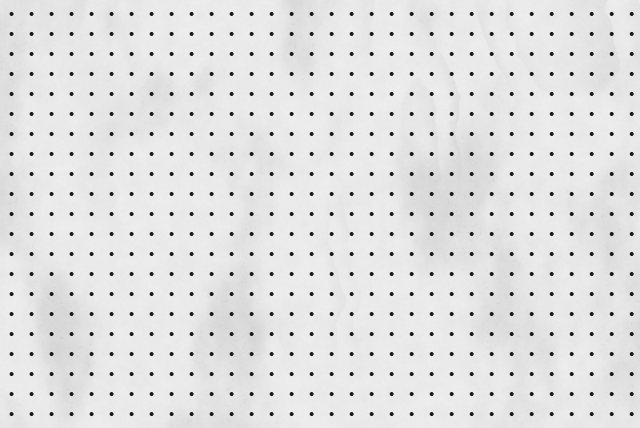
Write a WebGL 1 fragment shader that draws this pattern.

```glsl
precision highp float;
// Small black dots on a square grid over pale, softly creased and stained paper.

uniform vec2 u_resolution;

// Lengths are fractions of the canvas height.
#define PITCH 0.04674
#define FIRST_DOT vec2(0.0270, 0.0326)
#define DOT_RADIUS 0.0046
#define INK vec3(0.095)
#define PAPER vec3(0.917)
#define STAIN_DEPTH 0.075
#define CREASE_DEPTH 0.036
#define GRAIN_DEPTH 0.018
#define SPECK_DEPTH 0.03

float hash(vec2 p) {
  vec3 q = fract(vec3(p.xyx) * 0.1031);
  q += dot(q, q.yzx + 33.33);
  return fract((q.x + q.y) * q.z);
}

float noise(vec2 p) {
  vec2 cell = floor(p);
  vec2 f = fract(p);
  f = f * f * (3.0 - 2.0 * f);
  float low = mix(hash(cell), hash(cell + vec2(1.0, 0.0)), f.x);
  float high = mix(hash(cell + vec2(0.0, 1.0)), hash(cell + vec2(1.0)), f.x);
  return mix(low, high, f.y);
}

float fbm(vec2 p) {
  float sum = 0.0;
  float weight = 0.5;
  for (int i = 0; i < 5; i++) {
    sum += weight * noise(p);
    p = mat2(1.6, 1.2, -1.2, 1.6) * p + 17.3;
    weight *= 0.5;
  }
  return sum / 0.96875;
}

// Steep, wandering folds: a crisp edge on one side, a soft shadow on the other.
float creases(vec2 p) {
  vec2 warp = vec2(fbm(p * 5.0 + 3.0), fbm(p * 5.0 + 41.0)) - 0.5;
  vec2 q = (p + 0.16 * warp) * vec2(6.5, 2.0) + vec2(p.y * 0.9, 0.0);
  float slope = fract(noise(q + 8.0) * 3.0);
  float fold = smoothstep(0.35, 0.92, slope) * (1.0 - smoothstep(0.92, 1.0, slope));
  float patches = smoothstep(0.42, 0.68, fbm(p * vec2(4.0, 2.5) + 60.0));
  return fold * patches * mix(0.45, 1.0, smoothstep(0.5, 1.1, p.x));
}

vec3 paper(vec2 p) {
  // Broad clouds, drawn out vertically
  float cloud = fbm(p * vec2(7.0, 4.0) + 23.0);
  float stain = smoothstep(0.45, 0.85, cloud);
  float mottling = fbm(p * 28.0 + 5.0) - 0.5;

  // Fine fibres and scattered specks
  float grain = 0.6 * noise(p * 340.0) + 0.4 * noise(p * 170.0 + 9.0) - 0.5;
  float speck = smoothstep(0.84, 0.98, noise(p * 210.0 + 31.0));
  speck *= smoothstep(0.45, 0.65, cloud);

  float tone = 0.012 * (0.5 - cloud) - STAIN_DEPTH * stain;
  tone -= CREASE_DEPTH * creases(p) + 0.025 * mottling;
  tone += GRAIN_DEPTH * grain - SPECK_DEPTH * speck;
  return PAPER + tone;
}

// Coverage of the nearest dot in the grid
float dots(vec2 p, float pixel) {
  vec2 local = mod(p - FIRST_DOT + 0.5 * PITCH, PITCH) - 0.5 * PITCH;
  float edge = length(local) - DOT_RADIUS;
  return 1.0 - smoothstep(-0.6 * pixel, 0.6 * pixel, edge);
}

void main() {
  vec2 p = gl_FragCoord.xy / u_resolution.y;
  vec3 color = mix(paper(p), INK, dots(p, 1.0 / u_resolution.y));
  gl_FragColor = vec4(color, 1.0);
}
```
